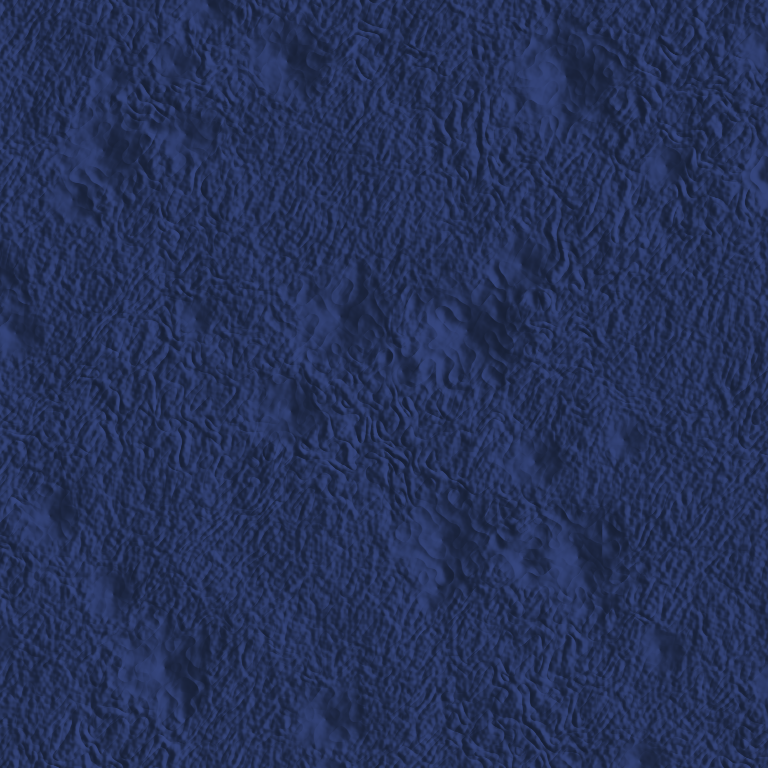
A Shadertoy shader for this texture:

```glsl
// Dark blue rough plaster: fine slanted grain, worn clumps and small cones in raking light.
#define SHADOW_BLUE vec3(0.080, 0.112, 0.190)
#define LIGHT_BLUE vec3(0.222, 0.290, 0.525)
#define LIGHT_DIR vec2(0.96, 0.28)
#define GRAIN_FREQ 84.0
#define GRAIN_RELIEF 0.60
#define CLUMP_FREQ 40.0
#define CLUMP_RELIEF 0.55
#define SWELL_RELIEF 0.15
#define CONE_SLOPE 1.0
#define CONTRAST 1.0
#define SHADE_BIAS -0.06
#define SAMPLE_STEP 0.0009

vec2 hash2(vec2 cell) {
    vec3 q = fract(cell.xyx * vec3(0.1031, 0.1030, 0.0973));
    q += dot(q, q.yzx + 33.33);
    return fract((q.xx + q.yz) * q.zy);
}

// Gradient noise with unit gradients, about -0.7 to 0.7
float corner(vec2 cell, vec2 offset) {
    float angle = 6.2832 * hash2(cell).x;
    return dot(vec2(cos(angle), sin(angle)), offset);
}

float gradientNoise(vec2 p) {
    vec2 i = floor(p), f = p - i;
    vec2 u = f * f * f * (f * (f * 6.0 - 15.0) + 10.0);
    vec2 e = vec2(1.0, 0.0);
    return mix(mix(corner(i, f), corner(i + e.xy, f - e.xy), u.x),
               mix(corner(i + e.yx, f - e.yx), corner(i + e.xx, f - e.xx), u.x), u.y);
}

// Noise folded along its zero lines, which gives sharp ridges
float creasedNoise(vec2 p) {
    return -abs(gradientNoise(p));
}

// Scattered cones: x is height, y is how far they smooth out the grain
vec2 cones(vec2 p, float cellCount, float chance, float jag) {
    vec2 q = p * cellCount, home = floor(q), result = vec2(0.0);
    for (int y = -1; y <= 1; y++) {
        for (int x = -1; x <= 1; x++) {
            vec2 cell = home + vec2(x, y);
            vec2 pick = hash2(cell + cellCount * 7.0);
            if (pick.x > chance) continue;
            vec2 center = cell + 0.15 + 0.7 * hash2(cell + 61.0);
            float radius = mix(0.32, 0.6, pick.y);
            float rise = max(0.0, 1.0 - length(q - center) * (1.0 + jag) / radius);
            result.x += 0.5 * radius * rise * rise / cellCount;
            result.y = max(result.y, smoothstep(0.05, 0.6, rise));
        }
    }
    return result;
}

float surfaceHeight(vec2 p) {
    // Slanted grain, bent by a slow warp and broken up by a quick one
    float bend = gradientNoise(p * 5.0 + 3.7);
    float shake = gradientNoise(p * 27.0 + 31.0);
    vec2 slant = vec2(p.x + p.y, p.y - p.x) * 0.7071;
    vec2 grainPos = slant * vec2(0.66, 1.12) * GRAIN_FREQ + vec2(1.5, 4.0) * bend + 0.9 * shake;
    float grain = 0.7 * gradientNoise(grainPos) + 0.85 * creasedNoise(grainPos * 0.8 + 51.0)
                + 0.46 * gradientNoise(p * GRAIN_FREQ * 1.75 + 17.0);

    // Larger sharp-edged marks gathered in patches
    float patchMask = smoothstep(-0.2, 0.36, gradientNoise(p * 4.3 + 21.0));
    vec2 clumpPos = p * CLUMP_FREQ + 2.0 * bend + 0.8 * shake;
    float clump = 0.55 * gradientNoise(clumpPos + 9.0) + creasedNoise(clumpPos * 1.1 + 40.0);

    // Cones with ragged rims
    float jag = 0.4 * shake + 0.45 * creasedNoise(p * 44.0 + 5.0);
    vec2 bump = cones(p, 6.0, 0.3, jag) + cones(p + 0.37, 12.0, 0.2, jag);
    float rough = 1.0 - 0.75 * min(bump.y, 1.0);

    float relief = GRAIN_RELIEF * mix(1.0, 0.85, patchMask) * grain / GRAIN_FREQ;
    relief += CLUMP_RELIEF * mix(0.2, 1.0, patchMask) * clump / CLUMP_FREQ;
    return relief * rough + CONE_SLOPE * bump.x
         + SWELL_RELIEF * gradientNoise(p * 11.0 + 13.0) / 11.0;
}

void mainImage(out vec4 fragColor, in vec2 fragCoord) {
    vec2 p = fragCoord / iResolution.y + 2.0;

    // Slope along the light sets the tone
    vec2 offset = SAMPLE_STEP * normalize(LIGHT_DIR);
    float slope = (surfaceHeight(p + offset) - surfaceHeight(p - offset)) / (2.0 * SAMPLE_STEP);
    float shade = CONTRAST * slope + SHADE_BIAS;
    float tone = 0.5 + 0.5 * shade / sqrt(1.0 + shade * shade);

    fragColor = vec4(mix(SHADOW_BLUE, LIGHT_BLUE, tone), 1.0);
}
```
